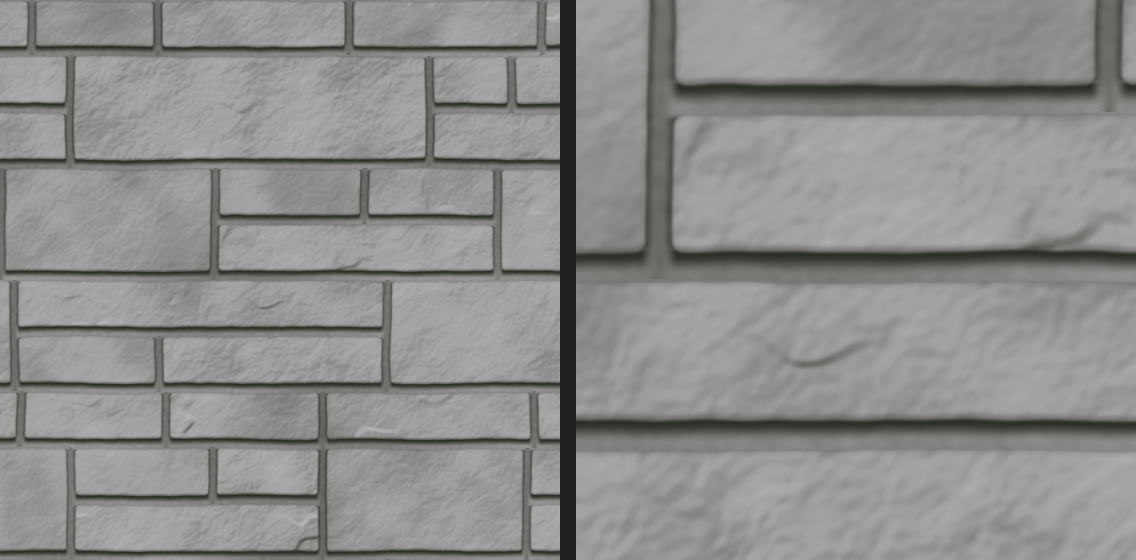
Left: the whole. Right: its middle third, enlarged.
This texture is drawn by a Shadertoy shader. Its source:

```glsl
// Wall of split-faced grey stone blocks: bands of one or two courses, cut into
// tall blocks and stacked thin ones. Each block is a rounded box with a lit
// gradient-noise relief, a shadow under its lower edge and recessed mortar.

const float COURSE = 0.1;            // height of one course
const float COLUMN = 0.53;           // mean width of a block group
const float SIDE_GAP = 0.016;        // width of upright joints
const float BED_GAP = 0.016;         // height of level joints
const float CORNER = 0.007;          // corner radius of the blocks
const float SOFT = 0.0016;           // edge softness
const float STONE_TONE = 0.618;
const float BED_TONE = 0.53;
const float SIDE_TONE = 0.43;
const float SHADOW_TONE = 0.17;
const float BRIGHT_KNEE = 0.635;     // tones above this are compressed
const float RELIEF = 0.34;           // strength of the surface shading
const float WASH = 0.10;             // strength of wall-wide shading
const float STAIN = 0.13;            // strength of broad stains
const float MOTTLE = 0.06;           // strength of smaller patches
const vec2 LIGHT_STEP = vec2(-0.0016, -0.0026);
const vec3 DARK = vec3(0.18, 0.19, 0.16);
const vec3 PALE = vec3(0.64, 0.63, 0.63);

vec2 hash2(vec2 p) {
    vec3 v = fract(vec3(p.xyx) * vec3(0.1031, 0.1030, 0.0973));
    v += dot(v, v.yzx + 33.33);
    return fract((v.xx + v.yz) * v.zy);
}

float corner(vec2 cell, vec2 offset, vec2 f) {
    return dot(hash2(cell + offset) * 2.0 - 1.0, f - offset);
}

float gradientNoise(vec2 p) {
    vec2 i = floor(p), f = p - i;
    vec2 u = f * f * f * (f * (f * 6.0 - 15.0) + 10.0);
    return mix(mix(corner(i, vec2(0, 0), f), corner(i, vec2(1, 0), f), u.x),
               mix(corner(i, vec2(0, 1), f), corner(i, vec2(1, 1), f), u.x), u.y);
}

// Left limit of a block group, in column units
float groupEdge(float i, float band) {
    return i + 0.65 * (hash2(vec2(i, band * 3.0 + 17.0)).x - 0.5);
}

// Finds the block around p: its upper left and lower right limits
void findBlock(vec2 p, out vec2 lo, out vec2 hi) {
    float course = floor(p.y / COURSE);
    float place = course - 7.0 * floor((course + 0.5) / 7.0);
    bool single = place < 0.5;
    float band = single ? course : course - mod(place - 1.0, 2.0);

    vec2 bandRandom = hash2(vec2(band, 41.0));
    float shift = bandRandom.x;
    float u = p.x / COLUMN + shift;
    float i = floor(u);
    if (u < groupEdge(i, band)) i -= 1.0;
    else if (u >= groupEdge(i + 1.0, band)) i += 1.0;
    lo = vec2((groupEdge(i, band) - shift) * COLUMN, course * COURSE);
    hi = vec2((groupEdge(i + 1.0, band) - shift) * COLUMN, lo.y + COURSE);

    bool tall = !single && mod(i + floor(bandRandom.y * 2.0), 2.0) < 0.5;
    if (tall) {
        lo.y = band * COURSE;
        hi.y = lo.y + 2.0 * COURSE;
    } else {
        vec2 r = hash2(vec2(i + 5.0, course + 73.0));
        float cut = mix(lo.x, hi.x, 0.28 + 0.44 * r.x);
        if (hi.x - lo.x > 0.38 && r.y > 0.45) {
            if (p.x < cut) hi.x = cut; else lo.x = cut;
        }
    }
}

// Slightly slanted rough grain plus broken ledges
float stoneHeight(vec2 p, vec2 seed, float ledges) {
    vec2 g = vec2(dot(p, vec2(0.8, -0.6)) * 0.8, dot(p, vec2(0.6, 0.8)));
    g += 0.006 * vec2(gradientNoise(p * 23.0 + seed), gradientNoise(p * 23.0 - seed));
    float h = 0.0, amp = 0.8, freq = 16.0;
    for (int k = 0; k < 4; k++) {
        h += amp * gradientNoise(g * freq + seed);
        amp *= 0.66;
        freq *= 2.0;
    }
    float line = gradientNoise(p * vec2(6.0, 13.0) + seed) + 0.3 * gradientNoise(g * 30.0 + seed);
    float mask = smoothstep(0.0, 0.3, gradientNoise(p * 6.0 + seed.yx));
    return h + ledges * mask * smoothstep(-0.06, 0.06, line);
}

void mainImage(out vec4 fragColor, in vec2 fragCoord) {
    vec2 p = fragCoord / iResolution.y;
    p.y = 1.0 - p.y;
    float soft = max(SOFT, 1.0 / iResolution.y);

    // Slightly wandering block outlines
    vec2 w = p + 0.005 * vec2(gradientNoise(p * 7.0), gradientNoise(p * 6.0 + 31.0))
               + 0.0014 * vec2(gradientNoise(p * 38.0 + 9.0), gradientNoise(p * 38.0 + 57.0));
    vec2 lo, hi;
    findBlock(w, lo, hi);
    vec2 seed = floor(hash2(floor(lo * 500.0)) * 200.0);
    vec2 traits = hash2(seed + 3.0);
    lo += vec2(0.5 * SIDE_GAP, 0.002);
    hi -= vec2(0.5 * SIDE_GAP, BED_GAP);
    vec2 q = abs(w - 0.5 * (lo + hi)) - 0.5 * (hi - lo);
    vec2 k = q + CORNER;
    float d = length(max(k, 0.0)) + min(max(k.x, k.y), 0.0) - CORNER;
    float below = w.y - hi.y;
    float wash = WASH * gradientNoise(p * 2.7 + 12.0);

    // Stone face: relief lit from the upper left, broad stains, worn rims
    float ledges = 1.6 * smoothstep(0.3, 0.9, traits.x);
    float slope = stoneHeight(p, seed, ledges) - stoneHeight(p + LIGHT_STEP, seed, ledges);
    float stone = STONE_TONE + wash + 0.05 * (traits.y - 0.5);
    stone += STAIN * gradientNoise(p * 7.0 + seed) + MOTTLE * gradientNoise(p * 19.0 + seed);
    stone += RELIEF * mix(0.6, 1.25, traits.y) * slope;
    stone -= 0.5 * max(stone - BRIGHT_KNEE, 0.0);
    stone *= 1.0 - 0.22 * smoothstep(-0.006, 0.0, below) - 0.08 * smoothstep(-0.005, 0.0, d);

    // Mortar: darker upright joints, paler beds, shadow under each block
    float side = mix(0.30, SIDE_TONE, smoothstep(0.0, 0.006, d));
    float bed = smoothstep(-0.004, 0.002, q.y) * (1.0 - smoothstep(0.0, 0.5 * SIDE_GAP, q.x));
    float mortar = mix(side, BED_TONE + 0.14 * gradientNoise(p * 5.0 + 77.0), bed) + wash;
    mortar += 0.05 * gradientNoise(p * 110.0);
    float shadow = smoothstep(-0.003, 0.0, below) * (1.0 - smoothstep(0.001, 0.013, below));
    shadow *= 1.0 - smoothstep(-0.004, 0.006, q.x);
    mortar = mix(mortar, SHADOW_TONE, shadow);

    float tone = mix(stone, mortar, smoothstep(-soft, soft, d));
    fragColor = vec4(mix(DARK, PALE, (tone - DARK.r) / (PALE.r - DARK.r)), 1.0);
}
```
